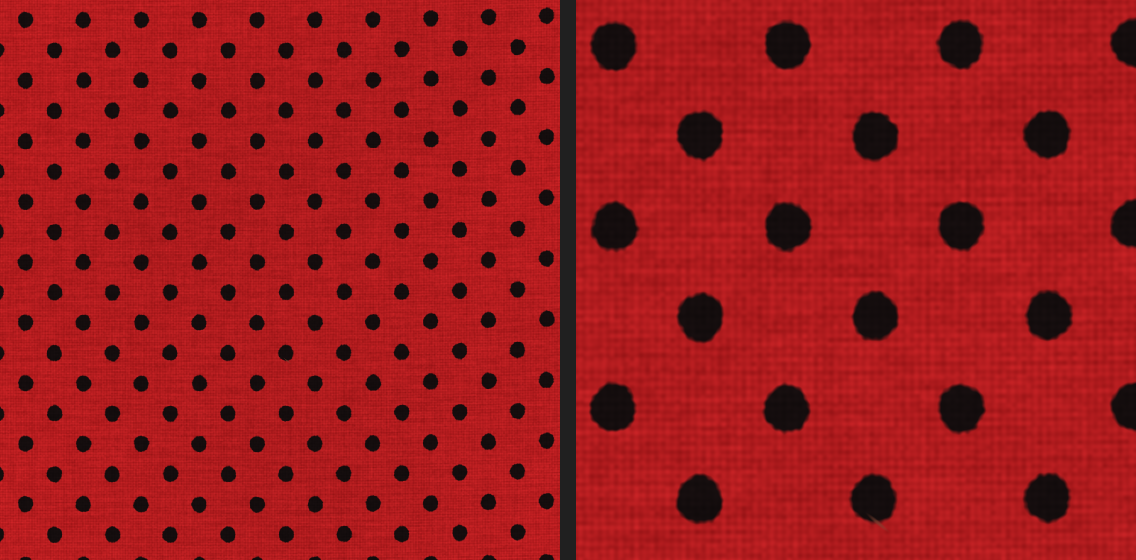
Left, the full canvas; right, a detail of the centre.
Give the GLSL for this pattern, as a WebGL 1 fragment shader.

```glsl
precision highp float;
// Red woven cotton printed with staggered rows of small black dots.
// Two offset lattices hold slightly irregular ellipses; stretched noise makes
// the threads, layered sines the uneven dye, and the cloth bends at the right.

uniform vec2 u_resolution;

const vec3 RED = vec3(0.700, 0.108, 0.118);
const vec3 BLACK = vec3(0.078, 0.050, 0.052);
const vec3 LINT = vec3(0.50, 0.27, 0.20);

const vec2 PITCH = vec2(0.1034, 0.1081);       // spacing inside one lattice
const vec2 FIRST_DOT = vec2(0.0456, 0.9642);   // centre of the top left dot
const vec2 DOT_RADIUS = vec2(0.0134, 0.0143);
const float DOT_JITTER = 0.0006;
const float DOT_WOBBLE = 0.0004;
const float EDGE_SOFTNESS = 0.0015;
const float BEND_START = 0.45;
const float BEND_AMOUNT = 0.024;
const float THREADS = 210.0;
const float WEAVE_CONTRAST = 0.055;
const float SLUB_CONTRAST = 0.09;
const float GRAIN_CONTRAST = 0.10;

float hash(vec2 p) {
  vec3 q = fract(vec3(p.xyx) * 0.1031);
  q += dot(q, q.yzx + 33.33);
  return fract((q.x + q.y) * q.z);
}

float valueNoise(vec2 p) {
  vec2 i = floor(p);
  vec2 f = fract(p);
  f = f * f * (3.0 - 2.0 * f);
  float low = mix(hash(i), hash(i + vec2(1.0, 0.0)), f.x);
  float high = mix(hash(i + vec2(0.0, 1.0)), hash(i + vec2(1.0, 1.0)), f.x);
  return mix(low, high, f.y);
}

// Rows lift toward the right, a little more near the top.
vec2 unbend(vec2 p) {
  float reach = max(p.x - BEND_START, 0.0);
  p.y -= BEND_AMOUNT * (0.8 + 0.4 * p.y) * reach * reach;
  return p;
}

// Signed distance to the nearest dot of one lattice.
float latticeDots(vec2 p, float shift) {
  vec2 grid = (p - FIRST_DOT) / PITCH + 0.5 - shift;
  vec2 id = floor(grid) + 50.0 + shift * 74.0;
  vec2 local = (fract(grid) - 0.5) * PITCH;
  float seed = hash(id);
  local -= (vec2(seed, hash(id + 17.0)) - 0.5) * 2.0 * DOT_JITTER;
  float angle = atan(local.y, local.x + 1e-6);
  float phase = seed * 6.283;
  float wobble = sin(angle * 3.0 + phase) + 0.6 * sin(angle * 7.0 - phase * 2.0);
  float body = (length(local / DOT_RADIUS) - 1.0) * DOT_RADIUS.x;
  return body + wobble * DOT_WOBBLE;
}

// Thread crossings, long horizontal slubs, finer vertical ones and grain.
float weave(vec2 p) {
  vec2 thread = p * THREADS * 3.14159;
  float crossing = sin(thread.x + thread.y) * sin(thread.x - thread.y);
  float slubs = valueNoise(p * vec2(24.0, 340.0)) - 0.5;
  slubs += 0.6 * (valueNoise(p * vec2(300.0, 20.0) + 40.0) - 0.5);
  float grain = valueNoise(p * vec2(330.0, 360.0) + 90.0) - 0.5;
  return WEAVE_CONTRAST * crossing + SLUB_CONTRAST * slubs + GRAIN_CONTRAST * grain;
}

// Broad uneven dye, brighter toward the borders.
float dye(vec2 p) {
  float waves = sin(p.x * 7.0 + 2.0 * sin(p.y * 4.0)) + sin(p.y * 9.0 - p.x * 5.0);
  return 0.008 * waves + 0.09 * (dot(p - 0.5, p - 0.5) - 0.17);
}

// One stray fibre resting on a dot edge.
float lintMask(vec2 p, float soft) {
  vec2 q = p - vec2(0.513, 0.3555);
  q.y += q.x * 0.8;
  float d = (length(q / vec2(0.0045, 0.0012)) - 1.0) * 0.0012;
  return 1.0 - smoothstep(-soft, soft, d);
}

void main() {
  vec2 p = gl_FragCoord.xy / u_resolution.y;
  float soft = max(EDGE_SOFTNESS, 0.75 / u_resolution.y);
  vec2 cloth = unbend(p);
  float threads = weave(cloth);

  vec3 color = RED * (1.0 + threads + dye(p)) + vec3(0.0, 0.12, 0.12) * threads;

  // Ink edges catch on the threads.
  float d = min(latticeDots(cloth, 0.0), latticeDots(cloth, 0.5));
  float ink = 1.0 - smoothstep(-soft, soft, d + threads * 0.006);
  color = mix(color, BLACK * (1.0 + 1.5 * threads), ink);

  color = mix(color, LINT, 0.6 * lintMask(p, soft * 0.6));
  gl_FragColor = vec4(color, 1.0);
}
```
